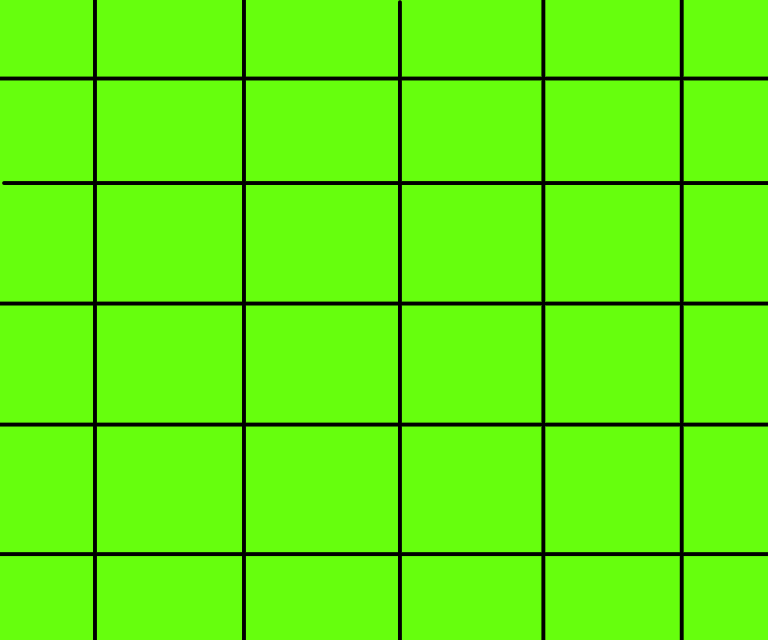
A WebGL 1 fragment shader for this pattern:

```glsl
precision highp float;
// Thin black ruled lines on flat bright green, five each way, unevenly spaced.
// Line offsets come from a quartic in the line index; every line is a
// round-capped stroke, and two of them start just inside the edge.

uniform vec2 u_resolution;

// Offsets of line i: x of the vertical one, depth from the top of the level one
vec2 lineOffset(float i) {
  float pairs = i * (i - 1.0) / 2.0;
  float triples = pairs * (i - 2.0) / 3.0;
  float quads = triples * (i - 3.0) / 4.0;
  return vec2(0.1484, 0.1227)
       + vec2(0.2328, 0.1633) * i
       + vec2(0.0109, 0.0250) * pairs
       + vec2(-0.0305, -0.0242) * triples
       + vec2(0.0422, 0.0367) * quads;
}

// Distance to a stroke that begins at start and runs on without end
float strokeDistance(float across, float along, float start) {
  return length(vec2(across, max(start - along, 0.0)));
}

void main() {
  // Canvas units: height 1, width 1.2, measured from the top left
  vec2 uv = gl_FragCoord.xy / u_resolution;
  vec2 p = vec2(uv.x * 1.2, 1.0 - uv.y);
  float pixel = 1.0 / u_resolution.y;

  float nearest = 1.0;
  for (int k = 0; k < 5; k++) {
    float i = float(k);
    vec2 across = p - lineOffset(i);
    // The third vertical and second level line fall short of the edge
    float topStart = k == 2 ? 0.0035 : -0.1;
    float leftStart = k == 1 ? 0.0065 : -0.1;
    nearest = min(nearest, strokeDistance(across.x, p.y, topStart));
    nearest = min(nearest, strokeDistance(across.y, p.x, leftStart));
  }

  // Ink coverage with a one-pixel soft edge
  float ink = clamp(0.5 + (0.00305 - nearest) / pixel, 0.0, 1.0);
  vec3 green = vec3(0.40, 1.0, 0.05);
  gl_FragColor = vec4(mix(green, vec3(0.0), ink), 1.0);
}
```
